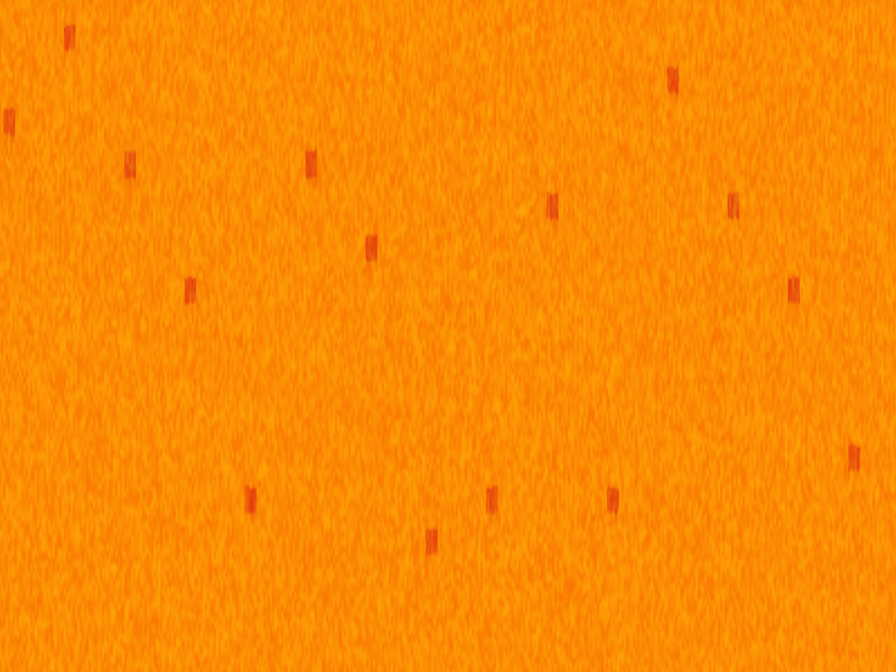
This texture is drawn by a Shadertoy shader. Its source:

```glsl
// Bright orange cloth of fine vertical fibres with sparse small red dashes.
// Fibres are 1D noise strands blended side by side; each column of a coarse
// grid carries one dash, in a hashed row, with streaky fading ends.

#define FINE_FIBRE vec2(300.0, 88.0)    // strands and knots per canvas height
#define BROAD_FIBRE vec2(170.0, 45.0)
#define FIBRE_CONTRAST 0.20
#define COLUMN_PITCH 0.0898
#define ROW_PITCH 0.0625
#define ROW_COUNT 15.0
#define DASH_HALF_WIDTH 0.0087
#define DASH_HALF_HEIGHT 0.020
#define ORANGE vec3(0.985, 0.548, 0.015)
#define RED vec3(0.90, 0.27, 0.055)

float hash(vec2 p) {
    return fract(sin(dot(p, vec2(12.9898, 78.233))) * 43758.5453);
}

// Smooth noise along one strand, shifted so that knots never line up
float strand(float id, float y) {
    y += 7.0 * hash(vec2(id, 3.7));
    float knot = floor(y);
    float t = smoothstep(0.0, 1.0, y - knot);
    return mix(hash(vec2(id, knot)), hash(vec2(id, knot + 1.0)), t);
}

// Neighbouring strands blended across their width
float fibres(vec2 p) {
    float id = floor(p.x);
    float t = smoothstep(0.0, 1.0, p.x - id);
    return mix(strand(id, p.y), strand(id + 1.0, p.y), t);
}

// Coverage of the single dash in the column under p
float dash(vec2 p) {
    float x = p.x + 0.031;
    float column = floor(x / COLUMN_PITCH);
    float row = 1.0 + floor(ROW_COUNT * hash(vec2(column, 41.3)));
    vec2 d = vec2(x - (column + 0.5) * COLUMN_PITCH,
                  p.y - (row + 0.08) * ROW_PITCH);

    float soft = max(0.0012, 0.75 / iResolution.y);
    float side = 1.0 - smoothstep(-soft, soft, abs(d.x) - DASH_HALF_WIDTH);

    // Ragged ends: firm body, with a faint trail mostly below it
    float streak = fibres(vec2(p.x * 300.0, p.y * 30.0) + 20.0);
    float y = d.y + 0.007 * (streak - 0.5);
    float body = smoothstep(-DASH_HALF_HEIGHT - 0.005, -DASH_HALF_HEIGHT + 0.007, y)
               * (1.0 - smoothstep(DASH_HALF_HEIGHT - 0.004, DASH_HALF_HEIGHT + 0.004, y));
    float trail = smoothstep(-0.040, -0.022, y)
                * (1.0 - smoothstep(0.020, 0.029, y));
    float ink = max(body * mix(0.55, 1.0, streak), 0.28 * trail * streak);
    return side * ink;
}

void mainImage(out vec4 fragColor, in vec2 fragCoord) {
    vec2 p = fragCoord / iResolution.y;

    // Woven ground: fine fibres over slightly broader ones
    float grain = mix(fibres(p * FINE_FIBRE), fibres(p * BROAD_FIBRE + 60.0), 0.33) - 0.5;
    vec3 tint = FIBRE_CONTRAST * grain * vec3(0.08, 1.0, 0.08);

    vec3 color = mix(ORANGE, RED, dash(p)) + tint;
    fragColor = vec4(clamp(color, 0.0, 1.0), 1.0);
}
```
